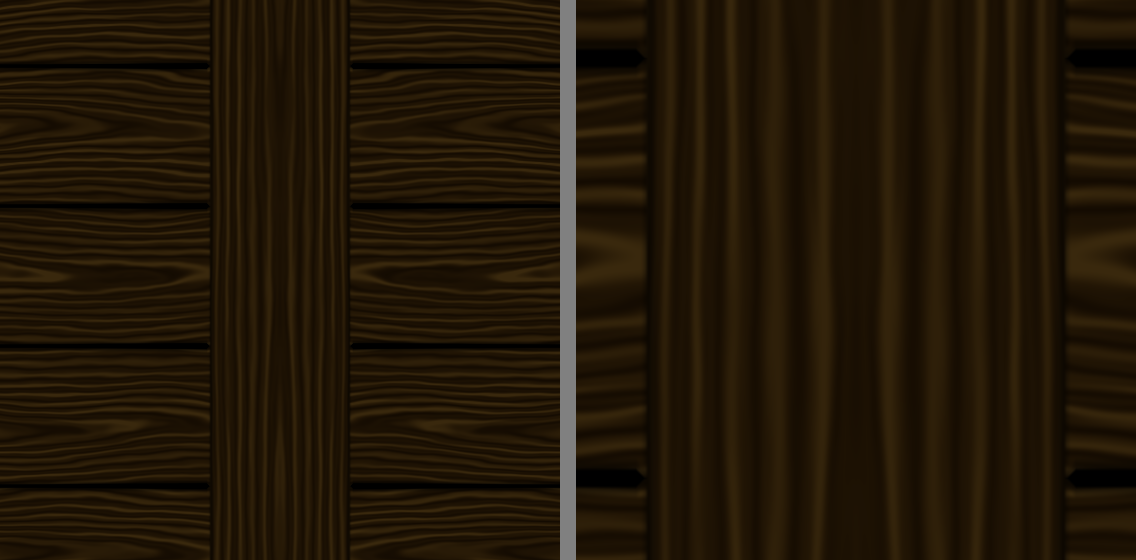
Left: the whole. Right: its middle third, enlarged.
Give the GLSL for this texture, as a three.js fragment shader.

```glsl
#define ROWS 4.0
#define SEAM_Y 0.132
#define SEAM_HALF 0.0055
#define BEAM_HALF 0.1245
#define PLANK_RINGS 13.0
#define BEAM_RINGS 5.0
#define EDGE 0.0014
#define DARK_WOOD vec3(0.065, 0.034, 0.002)
#define MID_WOOD vec3(0.138, 0.088, 0.020)
#define LIGHT_WOOD vec3(0.222, 0.156, 0.050)
#define TAU 6.2831853

varying vec2 vUv;

float hash(float n) {
  return fract(sin(n * 91.73 + 4.1) * 437.58);
}

// Layered sines, periodic over TAU in both axes
float waves(vec2 p, float seed) {
  float sum = 0.0;
  float amp = 0.5;
  for (int i = 0; i < 4; i++) {
    sum += amp * sin(p.x + seed + 1.5 * sin(p.y + seed * 2.3));
    p *= 2.0;
    seed += 2.1;
    amp *= 0.55;
  }
  return sum;
}

// Soft ridges with narrower dark grooves, broken up by finer fibres
float grain(float rings, float variation) {
  float phase = TAU * rings;
  float ridge = 0.5 + 0.5 * cos(phase + 0.45 * sin(phase));
  float fibre = sin(phase * 2.3 + 3.0 * variation);
  float depth = 0.68 + 0.32 * variation;
  return 0.54 + depth * (ridge - 0.5) + 0.10 * fibre + 0.12 * variation;
}

vec3 woodColor(float tone) {
  tone = clamp(tone, 0.0, 1.0);
  vec3 lower = mix(DARK_WOOD, MID_WOOD, min(tone * 2.0, 1.0));
  return mix(lower, LIGHT_WOOD, max(tone * 2.0 - 1.0, 0.0));
}

// Horizontal plank: x runs outward from the beam, y across the plank
float plankTone(vec2 p, float row) {
  float seed = 11.0 * hash(row);
  float heart = 0.5 + 0.16 * (hash(row + 7.0) - 0.5);
  float q = p.y - heart + 0.03 * sin(p.x * 11.0 + seed);
  float arch = mix(2.5, 6.0, hash(row + 13.0)) * p.x * exp(-16.0 * q * q);
  float warp = 0.45 * waves(vec2(p.y * 6.0, p.x * 8.0), seed);
  float rings = PLANK_RINGS * sqrt(q * q + 0.006) - arch + warp;
  float variation = waves(vec2(p.y * 9.0, p.x * 7.0), seed + 4.0);
  return grain(rings, variation);
}

// Upright beam: u runs from its centre line to its edge
float beamTone(float u, float y) {
  float arch = 0.3 * cos(TAU * (y - 0.62)) * exp(-7.0 * u * u);
  float warp = 0.16 * waves(vec2(u * 3.0, TAU * y), 1.7);
  float rings = BEAM_RINGS * sqrt(u * u + 0.0025) + 0.8 * u * u * u * u;
  float variation = waves(vec2(u * 5.0, TAU * y), 5.2);
  return 0.10 + 0.76 * grain(rings + arch + warp, variation);
}

void main() {
  float side = abs(vUv.x - 0.5);
  float along = side - BEAM_HALF;

  // Planks, wrapping from the top edge to the bottom
  float level = (vUv.y - SEAM_Y) * ROWS;
  float row = mod(floor(level), ROWS);
  float across = fract(level);
  vec3 planks = woodColor(plankTone(vec2(along, across), row));

  // Seams thin outward and taper to a chamfer beside the beam
  float seamDist = min(across, 1.0 - across) / ROWS;
  float seamHalf = SEAM_HALF * mix(1.0, 0.6, smoothstep(0.0, 0.36, along));
  seamHalf = min(seamHalf, max(along - 0.001, 0.0));
  planks *= mix(0.55, 1.0, smoothstep(0.0, 0.008, seamDist - seamHalf));
  planks *= smoothstep(-EDGE, EDGE, seamDist - seamHalf);

  // Beam with rounded edges over the plank ends
  vec3 beam = woodColor(beamTone(side / BEAM_HALF, vUv.y));
  beam *= mix(0.5, 1.0, smoothstep(0.0, 0.008, -along));
  planks *= mix(0.7, 1.0, smoothstep(0.0, 0.004, along));

  gl_FragColor = vec4(mix(beam, planks, smoothstep(-EDGE, EDGE, along)), 1.0);
}
```
